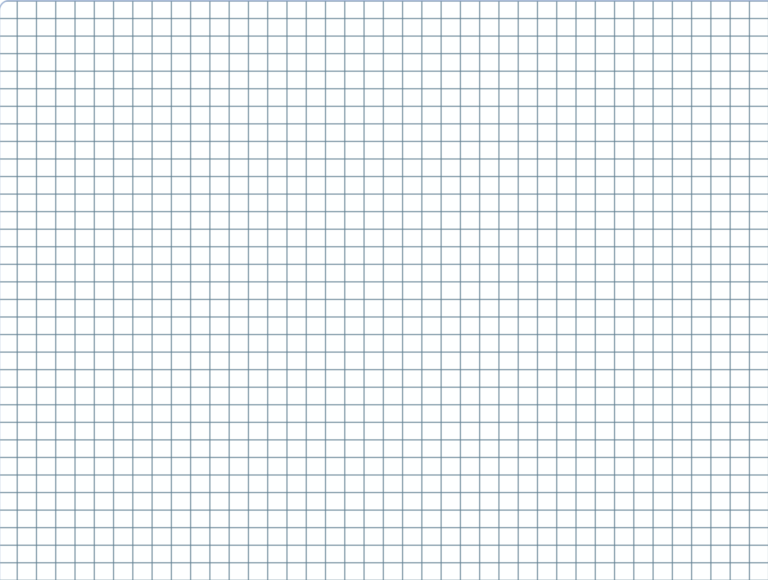
Reproduce this pattern procedurally as a Shadertoy shader.

```glsl
// Graph paper: thin blue-grey grid on white, with a pale top border and one rounded corner.
// Lengths are fractions of the canvas width, measured from the top left.
#define PITCH vec2(0.02509, 0.02286)
#define FIRST_LINE vec2(0.0224, 0.00126)
#define LINE_WIDTH 0.00127
#define BORDER_WIDTH 0.0018
#define BORDER_INSET vec2(-0.0008, 0.0007)
#define CORNER_RADIUS 0.013
#define FILTER_PIXELS 1.15
#define PAPER vec3(0.995, 1.0, 1.0)
#define INK vec3(0.38, 0.50, 0.57)
#define BORDER_INK vec3(0.62, 0.70, 0.83)

// Integral of a unit tent filter from -1 to x
float tentIntegral(float x) {
    x = clamp(x, -1.0, 1.0);
    return 0.5 + x - 0.5 * x * abs(x);
}

// Filtered coverage of a line of the given width at signed distance d
float lineCoverage(float d, float width, float blur) {
    return tentIntegral((d + 0.5 * width) / blur)
         - tentIntegral((d - 0.5 * width) / blur);
}

// Signed distance to the nearest of evenly spaced lines
vec2 gridDistance(vec2 p) {
    return (fract((p - FIRST_LINE) / PITCH + 0.5) - 0.5) * PITCH;
}

// Signed distance to a sheet rounded at its top left corner, negative inside
float sheetDistance(vec2 p) {
    vec2 q = CORNER_RADIUS - (p - BORDER_INSET);
    return length(max(q, 0.0)) + min(max(q.x, q.y), 0.0) - CORNER_RADIUS;
}

void mainImage(out vec4 fragColor, in vec2 fragCoord) {
    vec2 p = vec2(fragCoord.x, iResolution.y - fragCoord.y) / iResolution.x;
    float blur = FILTER_PIXELS / iResolution.x;

    // Grid, with darker crossings where both lines overlap
    vec2 d = gridDistance(p);
    float across = lineCoverage(d.x, LINE_WIDTH, blur);
    float down = lineCoverage(d.y, LINE_WIDTH, blur);
    float grid = 1.0 - (1.0 - across) * (1.0 - down);

    // Sheet edge clips the grid and carries the border
    float edge = sheetDistance(p);
    grid *= 1.0 - tentIntegral(edge / blur);
    float border = lineCoverage(edge, BORDER_WIDTH, blur);

    vec3 color = mix(PAPER, INK, grid);
    color = mix(color, BORDER_INK, border);
    fragColor = vec4(color, 1.0);
}
```
